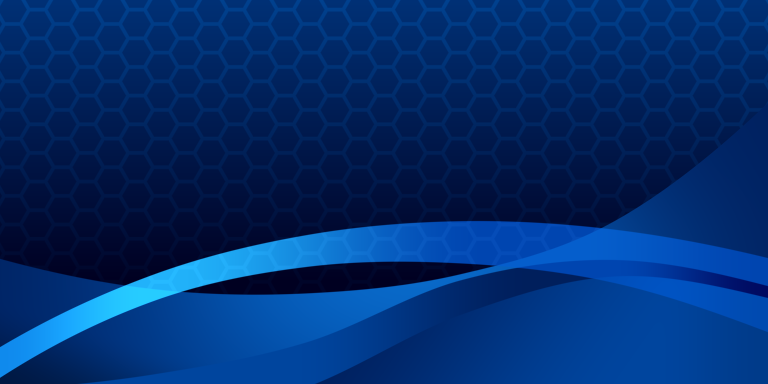
Give the GLSL for this background, as a WebGL 1 fragment shader.

```glsl
precision highp float;
uniform vec2 u_resolution;

#define NIGHT vec3(0.0, 0.0, 0.13)
#define NAVY vec3(0.0, 0.12, 0.36)
#define DUSK vec3(0.0, 0.19, 0.46)
#define ROYAL vec3(0.0, 0.27, 0.62)
#define COBALT vec3(0.0, 0.27, 0.69)
#define AZURE vec3(0.04, 0.44, 0.82)
#define SKY vec3(0.13, 0.70, 0.98)
#define HEX_RADIUS 0.0373
#define HEX_ORIGIN vec2(0.097, 0.9375)
#define HEX_LINE 0.13
#define KNOT_STEP 0.4

// Catmull-Rom weight of a knot at a given distance
float knotWeight(float d) {
  d = abs(d);
  if (d < 1.0) return 1.0 + d * d * (1.5 * d - 2.5);
  if (d < 2.0) return 2.0 + d * (-4.0 + d * (2.5 - 0.5 * d));
  return 0.0;
}

// Smooth height through eight evenly spaced knots, the first left of the canvas
float curve(float x, vec4 left, vec4 right) {
  float t = x / KNOT_STEP + 1.0;
  float height = 0.0;
  for (int i = 0; i < 4; i++) {
    float k = float(i);
    height += left[i] * knotWeight(t - k) + right[i] * knotWeight(t - k - 4.0);
  }
  return height;
}

// Coverage of the area below an edge
float below(float y, float edge) {
  float aa = 0.8 / u_resolution.y;
  return smoothstep(-aa, aa, edge - y);
}

// Outline of a flat-topped honeycomb
float honeycomb(vec2 p) {
  vec2 q = (p - HEX_ORIGIN) / HEX_RADIUS;
  vec2 cell = vec2(2.0 * sqrt(3.0), 2.0);
  vec2 a = mod(q + 0.5 * cell, cell) - 0.5 * cell;
  vec2 b = mod(q, cell) - 0.5 * cell;
  vec2 g = abs(dot(a, a) < dot(b, b) ? a : b);
  float inset = 1.0 - max(g.y, dot(g, vec2(0.866, 0.5)));
  float aa = 0.8 / (u_resolution.y * HEX_RADIUS);
  return 1.0 - smoothstep(HEX_LINE - aa, HEX_LINE + aa, inset);
}

void main() {
  vec2 p = gl_FragCoord.xy / u_resolution * vec2(2.0, 1.0);
  float x = p.x;
  float y = p.y;

  // Edges of the flowing shapes
  float waveTop = curve(x, vec4(0.466, 0.326, 0.247, 0.236), vec4(0.286, 0.424, 0.732, 1.18));
  float ribbonTop = curve(x, vec4(-0.19, 0.096, 0.285, 0.388), vec4(0.424, 0.402, 0.328, 0.208));
  float ribbonLow = curve(x, vec4(-0.30, 0.016, 0.216, 0.305), vec4(0.314, 0.263, 0.135, -0.04));
  float bandTop = curve(x, vec4(-0.04, -0.018, 0.025, 0.109), vec4(0.27, 0.323, 0.255, 0.115));
  float bandLow = curve(x, vec4(-0.30, -0.22, -0.12, -0.008), vec4(0.18, 0.28, 0.224, 0.09));
  float wave = below(y, waveTop);
  float ribbon = below(y, ribbonTop) * (1.0 - below(y, ribbonLow));

  // Night gradient with honeycomb
  float hex = honeycomb(p);
  float rise = clamp((y - 0.27) / 0.73, 0.0, 1.0);
  vec3 color = mix(NIGHT, DUSK, rise);
  color += hex * vec3(0.0, 0.065, 0.10) * mix(0.3, 1.0, rise);

  // Back wave, glowing near the middle
  vec2 glowOffset = (p - vec2(1.1, 0.29)) / vec2(0.55, 0.28);
  float glow = exp(-dot(glowOffset, glowOffset));
  vec3 waveColor = mix(NAVY, ROYAL, exp(-pow((x - 0.9) / 0.65, 2.0)));
  waveColor = mix(waveColor, AZURE, 0.85 * glow);
  waveColor *= mix(0.65, 1.0, smoothstep(0.0, 0.22, y + 0.3 * x));
  color = mix(color, waveColor, wave);

  // Bright ribbon
  vec3 ribbonColor = mix(AZURE, SKY, smoothstep(0.0, 0.38, x));
  ribbonColor = mix(ribbonColor, COBALT, smoothstep(0.42, 1.28, x));
  ribbonColor += hex * (1.0 - wave) * vec3(0.02, 0.03, 0.03);
  vec3 overlap = vec3(0.02, 0.10, 0.11) * (1.0 - smoothstep(1.5, 2.0, x));
  ribbonColor += wave * overlap;
  color = mix(color, ribbonColor, ribbon);

  // Front band, darkening before it passes under the ribbon
  vec3 bandColor = mix(ROYAL, NAVY, smoothstep(0.75, 1.4, x));
  vec3 bandLit = mix(COBALT, vec3(0.0, 0.04, 0.38), smoothstep(1.6, 2.0, x));
  color = mix(color, mix(bandColor, bandLit, ribbon), below(y, bandTop));

  // Foreground hill
  float hillLight = smoothstep(0.8, 1.75, x - 0.7 * y + 0.1);
  vec3 hillColor = mix(NAVY, ROYAL, hillLight);
  hillColor = mix(hillColor, DUSK, 0.5 * smoothstep(1.7, 2.0, x));
  hillColor += ribbon * vec3(0.0, 0.06, 0.15);
  color = mix(color, hillColor, below(y, bandLow));

  gl_FragColor = vec4(color, 1.0);
}
```
